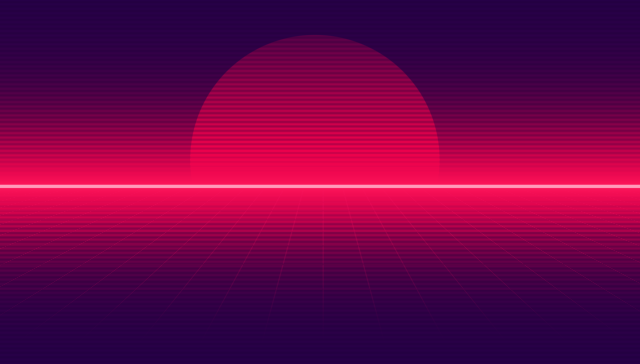
A WebGL 1 fragment shader for this background:

```glsl
precision mediump float;
// Neon dusk: a banded sun behind a glowing horizon, above a perspective grid.
// A scalar "heat" falls away from the horizon, is cut by scanlines, and is
// mapped to colour; the grid and the bright horizon line are laid on top.

uniform vec2 u_resolution;

const vec3 NIGHT = vec3(0.145, 0.0, 0.28);
const vec3 CRIMSON = vec3(0.92, 0.0, 0.295);
const vec3 HOT_PINK = vec3(1.0, 0.10, 0.36);
const vec3 PALE_PINK = vec3(1.0, 0.64, 0.75);
const vec3 GRID_PINK = vec3(0.92, 0.04, 0.36);

const float HORIZON = 0.488;
const float SUN_RADIUS = 0.3425;
const float SCANLINES = 82.0;
const float VANISH_HEIGHT = 0.194;
const float COLUMN_SPREAD = 0.27;
const float ROW_STEP = 0.35;

// Heat left at a distance from the horizon
float falloff(float dist, float reach) {
    return exp(-pow(dist / reach, 1.6));
}

// Soft disc coverage
float disc(vec2 p, vec2 center, float radius, float blur) {
    return 1.0 - smoothstep(-blur, blur, length(p - center) - radius);
}

// Line at every integer of t; spacing converts t to canvas units
float repeatLine(float t, float spacing, float halfWidth, float blur) {
    float dist = abs(fract(t + 0.5) - 0.5) * spacing;
    return 1.0 - smoothstep(halfWidth - blur, halfWidth + blur, dist);
}

// Perspective grid below the horizon; x is measured from the vanishing point
float floorGrid(float x, float depth, float blur) {
    float scale = depth + VANISH_HEIGHT;
    float columns = repeatLine(x / (COLUMN_SPREAD * scale),
                               COLUMN_SPREAD * scale, 0.0016, blur);
    float rows = repeatLine(1.0 / (scale * ROW_STEP),
                            ROW_STEP * scale * scale, 0.0016, blur);
    return max(columns, 0.6 * rows);
}

void main() {
    vec2 p = gl_FragCoord.xy / u_resolution.y;
    float aspect = u_resolution.x / u_resolution.y;
    float blur = 0.8 / u_resolution.y;
    float height = p.y - HORIZON;
    float dist = abs(height);
    float sky = smoothstep(-blur, blur, height);

    // Sky and floor glow, with the sun brightening towards its base
    float heat = falloff(dist, mix(0.178, 0.193, sky));
    float sunHeat = clamp(1.14 - 2.19 * height, 0.0, 1.0);
    float sun = disc(p, vec2(0.492 * aspect, 0.5616), SUN_RADIUS, blur) * sky;
    heat = mix(heat, max(heat, sunHeat), sun);

    // Scanlines, fading out close to the horizon
    float wave = 0.5 + 0.5 * cos(6.2831853 * SCANLINES * height);
    float cut = mix(0.34, 0.26, sky) * smoothstep(0.01, 0.12, dist);
    heat *= 1.0 + cut * (wave - 0.5);
    vec3 color = mix(NIGHT, CRIMSON, clamp(heat, 0.0, 1.0));
    color *= 1.0 - 0.08 * (1.0 - wave) * smoothstep(0.02, 0.2, dist);

    // Floor grid, dissolving towards the viewer
    float depth = max(-height, 0.0);
    float grid = floorGrid(p.x - 0.505 * aspect, depth, blur);
    float gridFade = 0.42 * exp(-depth * 4.5) * (1.0 - smoothstep(0.25, 0.46, depth));
    color = mix(color, GRID_PINK, grid * gridFade * (1.0 - sky));

    // Horizon glow and its bright line
    color = mix(color, HOT_PINK, exp(-dist / 0.032));
    float line = 1.0 - smoothstep(0.0025, 0.0065, dist);
    color = mix(color, PALE_PINK, line * 0.95);

    gl_FragColor = vec4(color, 1.0);
}
```
